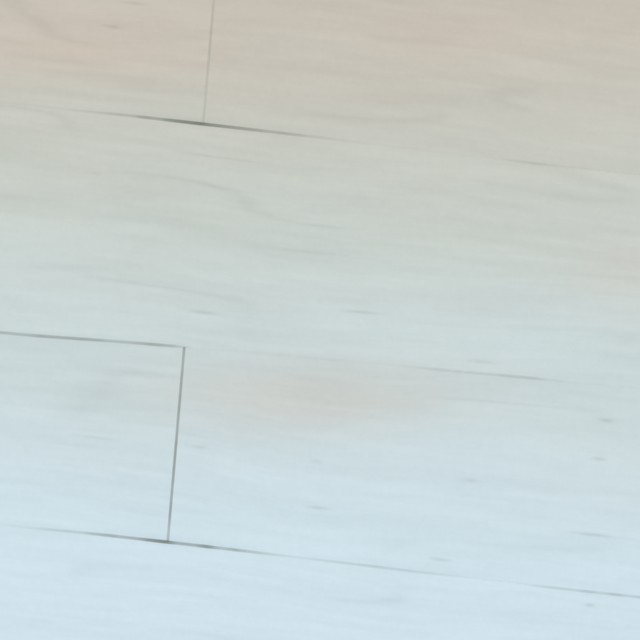
This texture is drawn by a three.js fragment shader. Its source:

```glsl
#define SEAM_SLOPE 0.115
#define JOINT_LEAN 0.085
#define JOINT_OFFSET 0.249
#define PLANK_LENGTH 1.8
#define SEAM_HALF_WIDTH 0.0004
#define EDGE_SOFTNESS 0.0032
#define GRAIN_STRENGTH 0.046
#define SPECKLE_STRENGTH 0.013

varying vec2 vUv;

const vec3 SKY_BLUE = vec3(0.812, 0.884, 0.918);
const vec3 PALE_TEAL = vec3(0.792, 0.843, 0.845);
const vec3 SAGE_GREY = vec3(0.780, 0.800, 0.768);
const vec3 WARM_BEIGE = vec3(0.782, 0.757, 0.712);
const vec3 BLUSH = vec3(0.805, 0.755, 0.705);
const vec3 GROOVE = vec3(0.40, 0.43, 0.40);

float hash(vec2 p) {
  vec3 q = fract(p.xyx * 0.1031);
  q += dot(q, q.yzx + 33.33);
  return fract((q.x + q.y) * q.z);
}

float noise(vec2 p) {
  vec2 i = floor(p), f = fract(p);
  f = f * f * (3.0 - 2.0 * f);
  return mix(mix(hash(i), hash(i + vec2(1.0, 0.0)), f.x),
             mix(hash(i + vec2(0.0, 1.0)), hash(i + 1.0), f.x), f.y);
}

float fbm(vec2 p) {
  float sum = 0.0, amp = 0.5;
  for (int i = 0; i < 4; i++) {
    sum += amp * noise(p);
    p = p * 2.03 + 17.3;
    amp *= 0.5;
  }
  return sum;
}

float bell(float x, float width) {
  return exp(-x * x / (width * width));
}

float blot(vec2 p, vec2 centre, vec2 size) {
  vec2 d = (p - centre) / size;
  return exp(-dot(d, d));
}

float line(float d, float halfWidth) {
  return 1.0 - smoothstep(halfWidth, halfWidth + EDGE_SOFTNESS, abs(d));
}

// Light falling from warm at the top to cool at the bottom
vec3 daylight(float h) {
  vec3 c = mix(SKY_BLUE, PALE_TEAL, smoothstep(0.10, 0.48, h));
  c = mix(c, SAGE_GREY, smoothstep(0.44, 0.75, h));
  return mix(c, WARM_BEIGE, smoothstep(0.69, 1.0, h));
}

// Sparse, faint flecks lying along the grain, one at most per cell
float flecks(vec2 p) {
  vec2 cells = p * vec2(5.0, 17.0);
  vec2 id = floor(cells);
  vec2 d = fract(cells) - 0.5;
  d += vec2(0.3, 0.5) * (vec2(hash(id + 7.9), hash(id + 4.1)) - 0.5);
  float lengthwise = mix(0.04, 0.16, hash(id + 9.7));
  float mark = bell(d.x, lengthwise) * bell(d.y, 0.05);
  return mark * step(0.87, hash(id + 2.3)) * mix(0.3, 1.0, hash(id + 6.6));
}

void main() {
  // Plank coordinates: u along, v across, row counts the planks
  float u = vUv.x - JOINT_LEAN * vUv.y;
  float bow = 0.032 * (vUv.x - 0.35) * bell(vUv.y - 0.45, 0.13);
  float v = vUv.y + SEAM_SLOPE * vUv.x - bow;
  float t = v - 0.182 + 0.004 * (noise(vec2(u * 6.0, 3.0)) - 0.5);
  float row = 3.40 * t - 0.558 * t * t;
  float rowScale = 3.40 - 1.116 * t;
  float rowId = floor(row);
  float stagger = mod(rowId, 2.0) * 0.5 * PLANK_LENGTH;
  float along = u - JOINT_OFFSET - stagger;
  float plankId = floor(along / PLANK_LENGTH);
  float seed = hash(vec2(rowId + 11.0, plankId + 5.0));

  // Base light with slow mottling
  float mottle = fbm(vec2(u * 3.0, v * 8.0) + seed * 31.0) - 0.47;
  vec3 color = daylight(vUv.y + 0.05 * (vUv.x - 0.5) + 0.11 * mottle);
  float blush = 0.62 * blot(vUv, vec2(0.12, 0.93), vec2(0.20, 0.055));
  blush += 0.36 * blot(vUv, vec2(0.70, 0.95), vec2(0.13, 0.05));
  blush += 0.38 * blot(vUv, vec2(0.47, 0.38), vec2(0.24, 0.055));
  blush += 0.25 * blot(vUv, vec2(0.98, 0.58), vec2(0.10, 0.06));
  color = mix(color, BLUSH, blush * (0.65 + 0.7 * noise(vec2(u * 5.0, v * 28.0))));
  color += 0.006 * (seed - 0.5);

  // Wood grain: broad bands, fine streaks and a few faint veins
  float wave = v + 0.022 * noise(vec2(u * 4.0, v * 6.0) + seed * 19.0);
  float bands = fbm(vec2(u * 3.0, wave * 30.0) + seed * 47.0) - 0.47;
  float streaks = fbm(vec2(u * 9.0, wave * 95.0) + seed * 23.0) - 0.47;
  float vein = bell(noise(vec2(u * 3.5, wave * 24.0) + seed * 71.0) - 0.5, 0.06);
  float veinFade = smoothstep(0.5, 0.85, noise(vec2(u * 7.0, v * 16.0) + 8.0));
  color += GRAIN_STRENGTH * (0.6 * bands + 0.7 * streaks) - 0.020 * vein * veinFade;
  color = mix(color, GROOVE, 0.15 * flecks(vec2(u, v)));

  // Long seams, darkest beside the butt joints and broken up elsewhere
  float seamId = floor(row + 0.5);
  float seamDist = (row - seamId) / rowScale;
  float evenSeam = 1.0 - mod(seamId, 2.0);
  float wear = noise(vec2(u * 9.0, seamId * 7.0 + 2.0));
  float crumble = noise(vec2(u * 45.0, seamId * 5.0 + 9.0));
  float open = evenSeam * 0.60 * bell(u - 0.25, 0.13);
  open += (1.0 - evenSeam) * 0.30 * (1.0 - smoothstep(0.22, 0.27, u));
  open += 0.18 * smoothstep(0.42, 0.60, u) * smoothstep(0.2, 0.8, wear);
  open = (open + 0.02) * (0.6 + 0.6 * crumble);
  float seam = line(seamDist, SEAM_HALF_WIDTH * (1.0 + 2.0 * open));
  color = mix(color, GROOVE, seam * min(open, 0.8));
  color += 0.016 * bell(seamDist + 0.010, 0.006) * open;
  color -= 0.035 * bell(seamDist, 0.009) * open;

  // Butt joints, fainter in the upper row
  float jointDist = along - PLANK_LENGTH * floor(along / PLANK_LENGTH + 0.5);
  float jointDepth = mix(0.42, 0.16, smoothstep(0.5, 0.85, vUv.y));
  jointDepth *= 0.7 + 0.5 * noise(vec2(3.0, vUv.y * 30.0));
  color = mix(color, GROOVE, line(jointDist, SEAM_HALF_WIDTH) * jointDepth);

  // Fine speckle
  float speckle = 0.5 * noise(vUv * 230.0) + 0.5 * noise(vUv * 100.0 + 40.0) - 0.5;
  color += SPECKLE_STRENGTH * speckle;
  gl_FragColor = vec4(clamp(color, 0.0, 1.0), 1.0);
}
```
